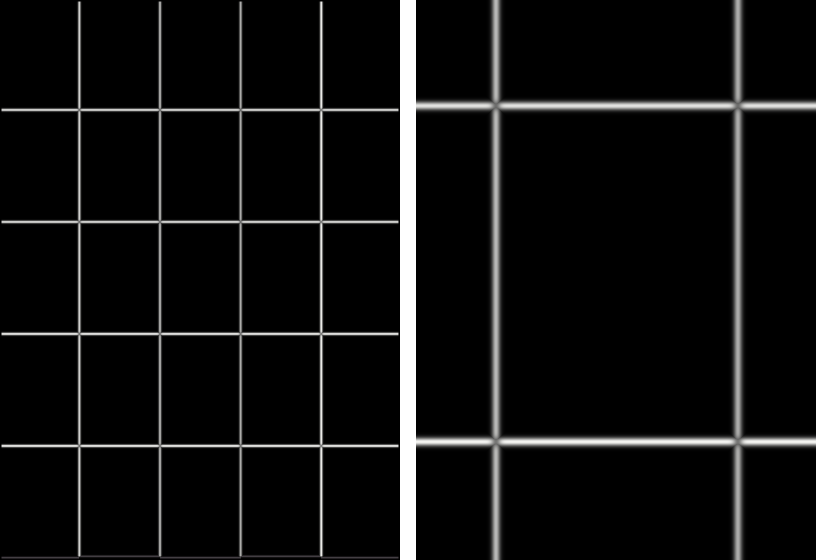
Left: the whole. Right: its middle third, enlarged.
This pattern is drawn by a WebGL 2 fragment shader. Its source:

```glsl
#version 300 es
precision highp float;
// Five by five black panes parted by thin, soft, pale lines on a black sheet.
// Each line is a bell profile around its nearest grid position, with its own
// tone; crossings are dimmed and a faint stepped seam runs along the bottom.

uniform vec2 u_resolution;
out vec4 outColor;

// Lengths are fractions of the canvas height; grid values of width and height.
const vec2 PITCH = vec2(0.2016, 0.2);
const vec2 OFFSET = vec2(-0.0032, 0.0037);
const float SOFTNESS = 0.00245;
const float MARGIN = 0.0027;
const float CROSSING_DIM = 0.52;

// Line tones, left to right and bottom to top.
const vec4 COLUMN_TONES = vec4(0.83, 0.73, 0.68, 0.94);
const vec4 ROW_TONES = vec4(0.97, 0.96, 0.89, 0.88);

const vec3 LINE_COLOR = vec3(1.0, 1.0, 0.99);
const vec3 SEAM_COLOR = vec3(0.27, 0.25, 0.27);

float bell(float distance, float spread) {
    float t = distance / spread;
    return exp(-t * t);
}

// Tone of inner line 1 to 4; the outer edges carry no line.
float lineTone(float index, vec4 tones) {
    if (index < 0.5 || index > 4.5) return 0.0;
    return tones[int(index + 0.5) - 1];
}

// One inside the limit, fading to zero over one pixel.
float above(float value, float limit, float pixel) {
    return smoothstep(limit - 0.5 * pixel, limit + 0.5 * pixel, value);
}

// Faint line at the bottom, raised under every second pane.
float seam(float y, float column, float spread) {
    float height = 0.0042 + 0.0024 * mod(column, 2.0);
    return bell(y - height, spread * 0.75);
}

void main() {
    float pixel = 1.0 / u_resolution.y;
    vec2 size = vec2(u_resolution.x / u_resolution.y, 1.0);
    vec2 p = gl_FragCoord.xy * pixel;
    float spread = max(SOFTNESS, 0.8 * pixel);

    // Nearest grid line in each direction, and the distance to it.
    vec2 grid = (p / size - OFFSET) / PITCH;
    vec2 index = floor(grid + 0.5);
    vec2 away = (grid - index) * PITCH * size;

    // Lines stop just short of the canvas edge.
    vec2 edge = min(p, size - p);
    float insideX = above(edge.x, MARGIN, pixel);
    float insideY = above(size.y - p.y, MARGIN, pixel) * above(p.y, 0.0062, pixel);

    float columnTone = lineTone(index.x, COLUMN_TONES);
    float rowTone = lineTone(index.y, ROW_TONES);
    float vertical = columnTone * bell(away.x, spread) * insideY;
    float horizontal = rowTone * bell(away.y, spread) * insideX;

    // Dim the points where two lines meet.
    float meeting = step(0.01, columnTone * rowTone) * bell(length(away), spread * 1.2);
    float light = max(vertical, horizontal) * (1.0 - CROSSING_DIM * meeting);

    vec3 color = SEAM_COLOR * seam(p.y, floor(grid.x), spread) * insideX;
    color = max(color, LINE_COLOR * light);
    outColor = vec4(color, 1.0);
}
```
